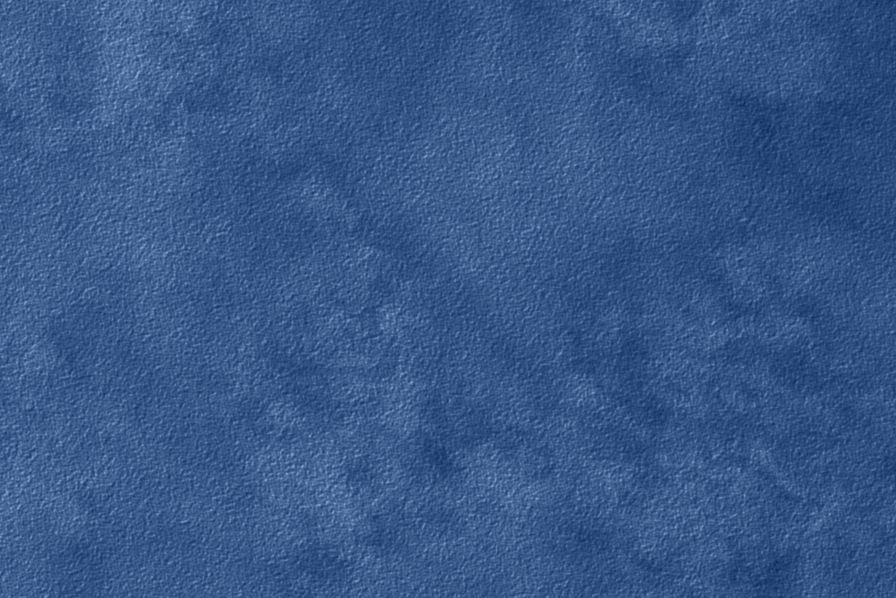
Write a WebGL 2 fragment shader that draws this texture.

```glsl
#version 300 es
precision highp float;
// Blue troweled plaster: warped gradient noise makes broad clouds, ragged
// mottling and crisp-edged smears, and a very fine height field lit from
// the upper left gives the sandy grain with small bright glints.

uniform vec2 u_resolution;
out vec4 fragColor;

const vec3 PLASTER_BLUE = vec3(0.217, 0.347, 0.533);
const vec2 LIGHT_DIR = vec2(-0.77, 0.64);
const mat2 TURN = mat2(0.8, 0.6, -0.6, 0.8);

// Unit gradient at a lattice point, from an integer hash
vec2 latticeGradient(vec2 cell) {
    uvec2 q = uvec2(ivec2(cell)) * uvec2(1597334673u, 3812015801u);
    uint h = (q.x ^ q.y) * 1597334673u;
    h = (h ^ (h >> 15)) * 2246822519u;
    h ^= h >> 13;
    float angle = float(h >> 8) / 16777216.0 * 6.28319;
    return vec2(cos(angle), sin(angle));
}

float gradientNoise(vec2 p) {
    vec2 cell = floor(p);
    vec2 f = p - cell;
    vec2 w = f * f * f * (f * (f * 6.0 - 15.0) + 10.0);
    float a = dot(latticeGradient(cell), f);
    float b = dot(latticeGradient(cell + vec2(1, 0)), f - vec2(1, 0));
    float c = dot(latticeGradient(cell + vec2(0, 1)), f - vec2(0, 1));
    float d = dot(latticeGradient(cell + vec2(1, 1)), f - vec2(1, 1));
    return mix(mix(a, b, w.x), mix(c, d, w.x), w.y);
}

float fbm(vec2 p, int octaves, float gain) {
    float sum = 0.0;
    float amplitude = 0.5;
    for (int i = 0; i < octaves; i++) {
        sum += amplitude * gradientNoise(p);
        p = TURN * p * 2.03 + 17.3;
        amplitude *= gain;
    }
    return sum;
}

vec2 warp(vec2 p, float scale, float amount) {
    return p + amount * vec2(fbm(p * scale + 5.2, 3, 0.6),
                             fbm(p * scale + 41.7, 3, 0.6));
}

// Flat trowel smears with ragged, fairly crisp edges, centred on zero
float smears(vec2 p, float scale, float softness) {
    float field = fbm(warp(p, scale, 0.9 / scale) * scale, 6, 0.7);
    return smoothstep(-softness, softness, field) - 0.5;
}

// Short strokes running down to the right
float strokes(vec2 p) {
    vec2 q = TURN * warp(p, 5.0, 0.12);
    return fbm(q * vec2(13.0, 34.0), 3, 0.65);
}

// Three turned layers of fine bumps
float grainHeight(vec2 p, float scale) {
    vec2 q = TURN * p;
    return 0.50 * gradientNoise(p * scale * 0.62 + 7.0)
         + 0.75 * gradientNoise(q * scale)
         + 0.75 * gradientNoise(TURN * q * scale * 1.6 + 31.0);
}

// Slope of the grain along the light direction
float grainRelief(vec2 p, float scale, vec2 light) {
    vec2 offset = light * 0.25 / scale;
    return grainHeight(p - offset, scale) - grainHeight(p + offset, scale);
}

void main() {
    vec2 uv = gl_FragCoord.xy / u_resolution;
    vec2 p = gl_FragCoord.xy / u_resolution.y;

    // Broad light: paler on the left, darker toward the right edge
    float tone = 0.045 * (0.47 - uv.x);
    tone -= 0.025 * smoothstep(0.85, 1.05, uv.x) * uv.y;

    // Clouded pigment and fine mottling
    tone += 0.13 * fbm(warp(p + 3.1, 2.0, 0.3) * 2.6, 5, 0.6);
    tone += 0.065 * fbm(warp(p + 51.0, 9.0, 0.06) * 13.0, 4, 0.75);

    // Worked patches, absent where the coat is plain
    float worked = smoothstep(-0.12, 0.18, fbm(p * 2.1 + 60.0, 3, 0.5));
    tone += 0.044 * worked * smears(p + 9.0, 5.0, 0.10);
    tone += 0.036 * worked * smears(p + 23.0, 12.0, 0.10);
    tone += 0.09 * worked * strokes(p + 12.0);

    // Sandy grain, calmer in the dark patches
    float relief = grainRelief(p, 135.0, LIGHT_DIR);
    float roughness = clamp(1.0 + 5.0 * tone, 0.7, 1.3);
    tone += 0.118 * roughness * relief;

    // Glints on the steepest lit slopes
    tone += 0.055 * roughness * smoothstep(0.3, 0.85, relief);

    vec3 tint = vec3(0.99, 1.0, 0.98);
    fragColor = vec4(clamp(PLASTER_BLUE + tint * tone, 0.0, 1.0), 1.0);
}
```
